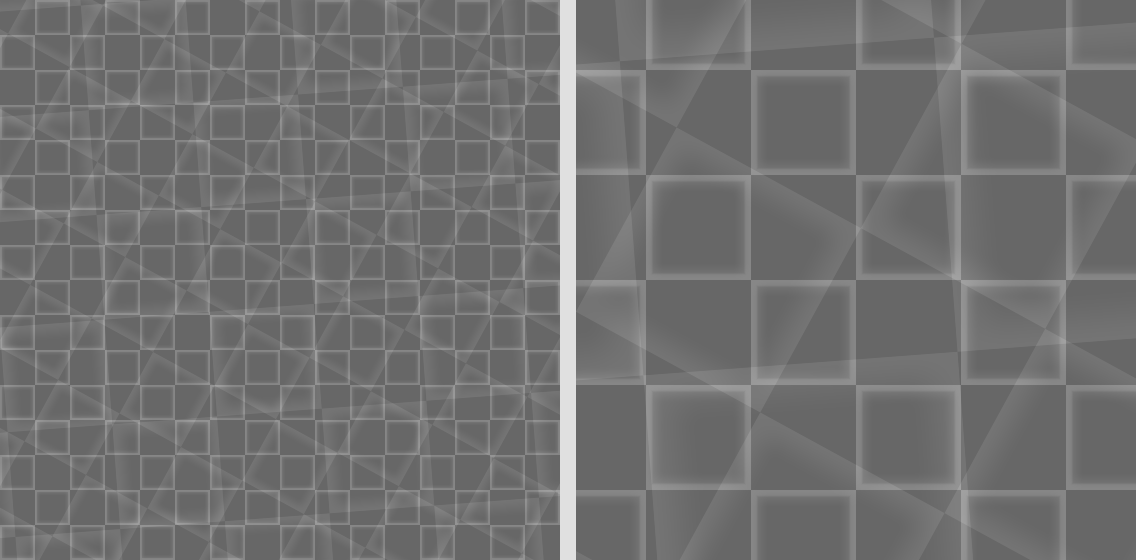
Left, the full canvas; right, a detail of the centre.
Reproduce this pattern procedurally as a Shadertoy shader.

```glsl
// Three overlaid checkerboards on grey: a fine upright one and two larger tilted ones.
// Every other cell glows softly inward from its edges; the fine cells also carry
// a crisp rim. The layers simply add up.

// Cell coordinates of a grid turned by angle, with a cell corner at anchor.
vec2 gridCoord(vec2 p, vec2 anchor, float angle, float cells) {
    float c = cos(angle), s = sin(angle);
    p -= anchor;
    return cells * vec2(c * p.x + s * p.y, c * p.y - s * p.x);
}

// Light inside the even cells: x is the soft glow, y the narrow rim.
vec2 checkerGlow(vec2 g, float pixel) {
    vec2 f = fract(g);
    vec2 edge = min(f, 1.0 - f);
    float nearest = min(edge.x, edge.y);

    // Signed distance to the cell border, positive in lit cells
    float parity = mod(floor(g.x) + floor(g.y), 2.0);
    float lit = smoothstep(-pixel, pixel, nearest * (1.0 - 2.0 * parity));

    vec2 inner = smoothstep(-0.02, 0.18, edge);
    float glow = 1.0 - inner.x * inner.y;
    float rim = 1.0 - smoothstep(0.045, 0.075, nearest);
    return lit * vec2(glow, rim);
}

void mainImage(out vec4 fragColor, in vec2 fragCoord) {
    vec2 p = fragCoord / iResolution.y;
    float pixel = 0.6 / iResolution.y;

    // Fine upright grid, then the medium and large tilted grids
    vec2 fine = checkerGlow(p * 16.0, 16.0 * pixel);
    vec2 medium = checkerGlow(gridCoord(p, vec2(0.3333, 0.4811), -0.5, 8.0), 8.0 * pixel);
    vec2 large = checkerGlow(gridCoord(p, vec2(0.3594, 0.6302), 0.075, 5.3333), 5.3333 * pixel);

    float grey = 0.402;
    grey += dot(fine, vec2(0.075, 0.055));
    grey += 0.055 * medium.x + 0.055 * large.x;

    fragColor = vec4(vec3(grey), 1.0);
}
```
